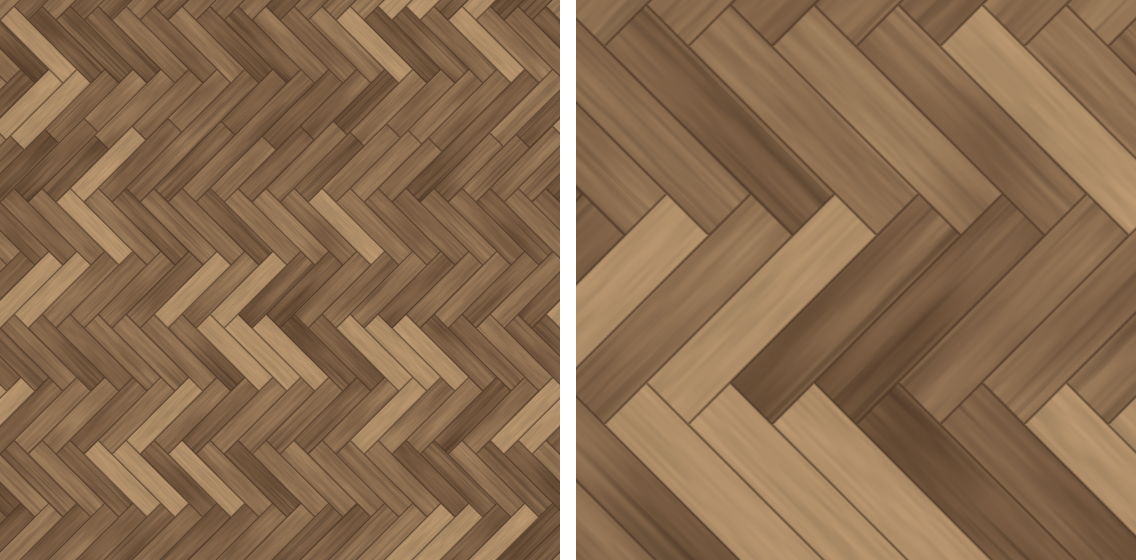
Left: the whole. Right: its middle third, enlarged.
Reproduce this texture procedurally as a WebGL 2 fragment shader.

```glsl
#version 300 es
precision highp float;

uniform vec2 u_resolution;
out vec4 fragColor;

float hash(vec2 p) {
  vec3 q = fract(p.xyx * vec3(0.1031, 0.1030, 0.0973));
  q += dot(q, q.yzx + 33.33);
  return fract((q.x + q.y) * q.z);
}

float noise(vec2 p) {
  vec2 cell = floor(p), f = fract(p);
  f = f * f * (3.0 - 2.0 * f);
  return mix(mix(hash(cell), hash(cell + vec2(1, 0)), f.x),
             mix(hash(cell + vec2(0, 1)), hash(cell + vec2(1, 1)), f.x), f.y);
}

// Lower edge of a zigzag band; band 6 is wider than the others
float bandStart(int band) {
  return 2.25 * float(band) + (band > 6 ? 2.0 : 0.0);
}

// Sideways position relative to the teeth of a band's lower edge
float toothX(float x, int band) {
  return x - 0.25 * float(band & 1);
}

float toothHeight(float s) {
  return abs(fract(s + 0.5) - 0.5);
}

// Returns position across (0..1), position along, length, and sets the plank id
vec3 herringbone(vec2 p, out vec2 id) {
  if (p.y < toothHeight(p.x)) p.y += 20.0;
  int band = 0;
  for (int i = 1; i < 8; i++) {
    if (p.y - bandStart(i) >= toothHeight(toothX(p.x, i))) band = i;
  }
  float s = toothX(p.x, band);
  float y = p.y - bandStart(band);
  bool rising = (band & 1) == 0;
  float across = rising ? s - y : s + y;
  float column = floor(across);
  float along = rising ? s + y - column - 1.0 : y - s + column;
  float len = 2.0 * (bandStart(band + 1) - bandStart(band));
  id = vec2(mod(column, 20.0), float(band) * 7.0 + 3.0);

  // Most planks of the wide band are split in two near the middle
  if (band == 6 && hash(id + 41.0) < 0.75) {
    float cut = 3.5 + 1.5 * hash(id + 73.0);
    if (along > cut) {
      along -= cut;
      len -= cut;
      id.y += 131.0;
    } else {
      len = cut;
    }
  }
  return vec3(across - column, along, len);
}

vec3 woodColor(vec3 plank, vec2 id) {
  float tone = hash(id);
  float light = step(0.83, hash(id + 19.0));
  vec2 seed = floor(vec2(hash(id + 5.0), hash(id + 11.0)) * 300.0);

  // Soft clouds, long streaks and fine fibres, all drawn out along the plank
  float cloud = noise(plank.xy * vec2(1.6, 0.55) + seed) - 0.5;
  float streak = noise(plank.xy * vec2(7.0, 0.22) + seed.yx) - 0.5;
  float fibre = noise(plank.xy * vec2(15.0, 1.6) + seed + 50.0) - 0.5;
  float fade = (plank.y / plank.z - 0.5) * (hash(id + 29.0) - 0.5);

  float shade = 0.24 + 0.52 * tone + 0.42 * cloud + 0.30 * streak + 0.4 * fade;
  vec3 brown = mix(vec3(0.39, 0.285, 0.20), vec3(0.63, 0.505, 0.37), clamp(shade, 0.0, 1.0));
  vec3 honey = vec3(0.685, 0.555, 0.41) * (1.0 + 0.08 * cloud + 0.07 * streak);
  vec3 color = mix(brown, honey, light);

  // Narrow dark veins on the darker planks
  float vein = smoothstep(0.62, 0.9, noise(plank.xy * vec2(9.0, 0.16) + seed + 90.0));
  color *= 1.0 - 0.16 * vein * (1.0 - light) * (1.0 - 0.6 * tone);
  return color * (1.0 + 0.09 * fibre);
}

void main() {
  vec2 uv = gl_FragCoord.xy / u_resolution;
  vec2 p = 20.0 * vec2(uv.x, fract(uv.y + 0.036));
  vec2 id;
  vec3 plank = herringbone(p, id);
  vec3 color = woodColor(plank, id);

  // Thin dark joints on the sides and ends
  float pixel = 28.3 / min(u_resolution.x, u_resolution.y);
  float edge = min(min(plank.x, 1.0 - plank.x), min(plank.y, plank.z - plank.y));
  float joint = 1.0 - smoothstep(0.0, 0.022 + pixel, edge);
  color = mix(color, vec3(0.27, 0.19, 0.13), 0.62 * joint);
  fragColor = vec4(color, 1.0);
}
```
